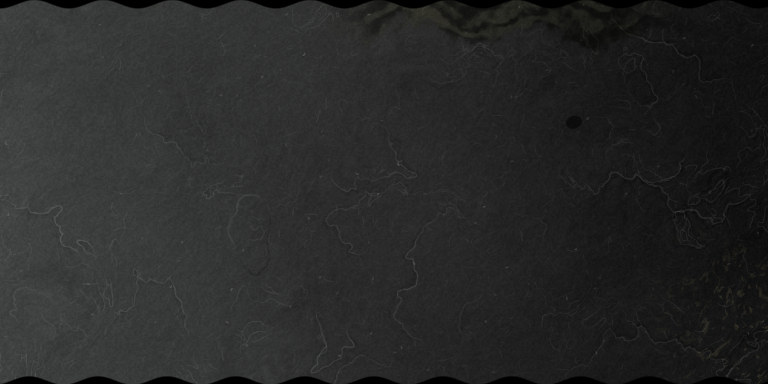
Give the GLSL for this texture, as a Shadertoy shader.

```glsl
// Dark slate slab, lit from the left, between black scalloped edges.
// Layered value noise gives grain and cleavage relief; noise contours give
// pale veins and swirls; jittered cells hold short diagonal scratches and chips.

float hash(vec2 p) {
    vec3 q = fract(vec3(p.xyx) * 0.1031);
    q += dot(q, q.yzx + 33.33);
    return fract((q.x + q.y) * q.z);
}

float noise(vec2 p) {
    vec2 i = floor(p), f = fract(p);
    f = f * f * (3.0 - 2.0 * f);
    return mix(mix(hash(i), hash(i + vec2(1, 0)), f.x),
               mix(hash(i + vec2(0, 1)), hash(i + vec2(1, 1)), f.x), f.y);
}

float fbm(vec2 p) {
    float sum = 0.0, amp = 0.5;
    for (int i = 0; i < 5; i++) {
        sum += amp * noise(p);
        p = mat2(1.6, 1.2, -1.2, 1.6) * p + 7.3;
        amp *= 0.5;
    }
    return sum;
}

mat2 rotation(float a) {
    return mat2(cos(a), sin(a), -sin(a), cos(a));
}

// Thin line along the zero level of a height field, width in canvas units
float contour(float height, float width, float px) {
    float slope = length(vec2(dFdx(height), dFdy(height))) / px;
    return 1.0 - smoothstep(0.0, width + px, abs(height) / max(slope, 0.3));
}

// One bent stroke per grid cell, mostly rising to the right and mostly faint
float scratches(vec2 p, float scale, float reach, float width, float px) {
    vec2 cell = floor(p * scale);
    float sum = 0.0;
    for (int y = -1; y <= 1; y++)
    for (int x = -1; x <= 1; x++) {
        vec2 id = cell + vec2(x, y);
        vec2 centre = id + vec2(hash(id + 11.7), hash(id + 47.1));
        vec2 q = rotation(2.6 * hash(id + 83.9) - 2.1) * (p - centre / scale);
        float halfLength = reach * (0.3 + 0.7 * hash(id + 29.3));
        q.y += (hash(id + 61.7) - 0.5) * q.x * q.x / reach;
        float d = length(vec2(max(abs(q.x) - halfLength, 0.0), q.y));
        sum += pow(hash(id + 5.3), 4.0) * (1.0 - smoothstep(0.0, width + px, d));
    }
    return sum;
}

void mainImage(out vec4 fragColor, in vec2 fragCoord) {
    float px = 1.0 / iResolution.y;
    vec2 p = fragCoord * px;
    float across = fragCoord.x / iResolution.x;
    vec2 warp = vec2(fbm(p * 5.0), fbm(p * 5.0 + 31.0)) - 0.5;
    vec2 bent = p + 0.25 * warp;

    // Light falling off to the right
    float light = 0.257 - 0.19 * across;
    float detail = 0.7 + 0.3 * (1.0 - across);

    // Cleavage relief in patches, diagonal fibres, fine grain and clouding
    float relief = fbm(bent * 9.0) - fbm(bent * 9.0 + vec2(0.15, -0.12));
    float rough = smoothstep(0.35, 0.75, noise(p * 5.0 + 23.0));
    vec2 fibre = rotation(-0.85) * (p + 0.15 * warp);
    light += detail * (0.03 + 0.08 * rough) * relief;
    light += detail * 0.02 * (noise(fibre * vec2(45, 190)) - 0.5);
    light += detail * 0.036 * (noise(p * 250.0) - 0.5);
    light += 0.05 * (fbm(p * 2.5 + 9.0) - 0.5);

    // Two sets of broken veins with a shaded side, denser at the lower right
    for (int i = 0; i < 2; i++) {
        float k = float(i);
        float place = noise(p * 4.5 + 17.0 + 40.0 * k) + 0.5 * (across - 0.5) - 0.15 * p.y;
        float presence = smoothstep(0.36, 0.62, place) * (0.4 + 0.6 * noise(p * 16.0));
        float surface = fbm(bent * (3.4 + 1.6 * k) + 14.0 + 33.0 * k) - 0.47;
        float vein = contour(surface, 0.001, px);
        float shade = contour(surface - 0.016, 0.005, px);
        light += presence * ((0.105 - 0.02 * k) * vein - 0.024 * shade);
    }

    // Patches of faint swirling hairlines
    float swirl = contour(0.1 * sin(55.0 * fbm(bent * 3.0 + 52.0)), 0.0004, px);
    float patches = smoothstep(0.4, 0.75, noise(p * 6.0 + 71.0));
    light += 0.055 * swirl * patches * smoothstep(0.25, 0.85, noise(p * 24.0));

    // Raised flake: pale upper left rim, shaded lower right rim
    vec2 f = (p - vec2(0.67, 0.39) + 0.14 * warp) / vec2(0.055, 0.11);
    float rim = 1.0 - smoothstep(0.0, 0.06, abs(length(f) - 1.0));
    light += rim * 0.05 * clamp(f.y - f.x, -1.0, 1.0) * (0.4 + noise(p * 30.0));

    // Scratches and chips
    light += 0.035 * scratches(p, 42.0, 0.01, 0.0004, px);
    light += 0.045 * scratches(p + 3.7, 22.0, 0.02, 0.0004, px);
    light += 0.13 * scratches(p + 8.1, 14.0, 0.003, 0.001, px);

    // Dark oval pit
    vec2 pit = rotation(-0.5) * (p - vec2(1.497, 0.677) + 0.02 * warp);
    light *= 1.0 - 0.55 * (1.0 - smoothstep(0.8, 1.15, length(pit / vec2(0.022, 0.017))));

    vec3 colour = max(light, 0.035) * vec3(0.985, 1.02, 0.995);

    // Brown banded stain hanging from the top
    float hang = p.y - 0.9 + 0.025 * cos((p.x - 1.25) * 20.0) + 0.22 * warp.y;
    float span = smoothstep(0.8, 1.1, p.x) * (1.0 - smoothstep(1.6, 1.9, p.x));
    float stain = span * smoothstep(-0.02, 0.02, hang + 0.04 * (noise(p * 60.0) - 0.5));
    float band = smoothstep(0.2, 0.9, noise(vec2(p.x * 9.0, hang * 45.0)) + 0.9 * fbm(p * 50.0) - 0.45);
    colour *= mix(vec3(1), mix(vec3(0.5, 0.49, 0.46), vec3(1.15, 1.12, 0.97), band), stain);

    // Ochre specks at the lower right
    float ochre = smoothstep(1.6, 1.95, p.x) * (1.0 - smoothstep(0.2, 0.5, p.y));
    colour += vec3(0.09, 0.078, 0.05) * ochre * smoothstep(0.55, 0.75, fbm(fibre * vec2(60, 100)));

    // Black scalloped borders
    float top = 1.0 - p.y - 0.011 - 0.011 * cos(6.283 * p.x / 0.1795);
    float bottom = p.y - 0.009 - 0.011 * cos(6.283 * (p.x - 0.076) / 0.1795);
    colour *= smoothstep(-px, px, min(top, bottom));

    fragColor = vec4(clamp(colour, 0.0, 1.0), 1.0);
}
```
